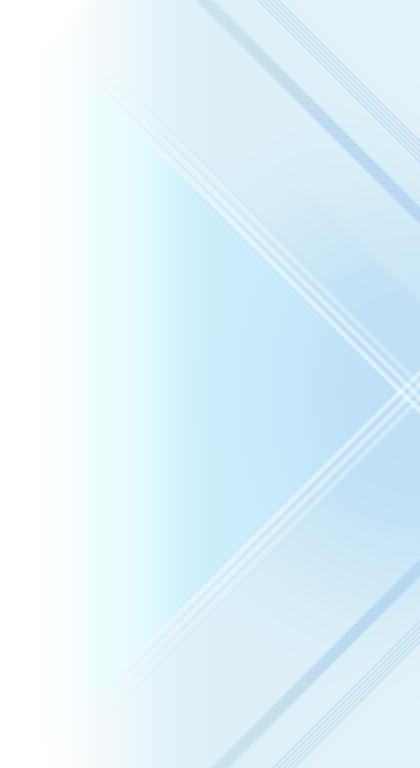
This background is drawn by a Shadertoy shader. Its source:

```glsl
// Pale blue backdrop: a soft triangle pointing right, framed by diagonal ribbons and pinstripes.
#define CANVAS_RATIO 0.547
#define TIP_Y 0.49
#define LOWER_SHIFT 0.02
#define RIBBON_POS 0.266
#define RIBBON_HALF 0.0112
#define PIN_START 0.336
#define PIN_STEP 0.0066
#define PIN_COUNT 5
#define RAIL_START 0.012
#define RAIL_STEP 0.0165

const vec3 WHITE = vec3(1.0);
const vec3 ICE = vec3(0.885, 0.982, 1.0);
const vec3 SKY = vec3(0.797, 0.925, 0.985);
const vec3 DEEP = vec3(0.735, 0.865, 0.955);
const vec3 MIST = vec3(0.868, 0.942, 0.972);
const vec3 PALE = vec3(0.895, 0.952, 0.975);
const vec3 TEAL = vec3(0.775, 0.885, 0.910);
const vec3 STEEL = vec3(0.705, 0.835, 0.940);

// Antialiased line of a given half width around a diagonal coordinate
float stripe(float d, float center, float halfWidth) {
    float aa = 1.2 / iResolution.y;
    return 1.0 - smoothstep(halfWidth - aa, halfWidth + aa, abs(d - center));
}

// Triangle: white on the left, deepening towards its tip
vec3 triangleColor(vec2 p) {
    vec3 col = mix(WHITE, ICE, smoothstep(0.03, 0.22, p.x));
    col = mix(col, SKY, smoothstep(0.17, 0.29, p.x));
    float tip = 1.0 - length((p - vec2(CANVAS_RATIO, TIP_Y)) * vec2(1.0, 0.8)) / 0.30;
    return mix(col, DEEP, 0.85 * smoothstep(0.0, 1.0, tip));
}

// Panel outside the triangle: misty, bluer near the tip, paler in the corner
vec3 panelColor(vec2 p, float d, float upper) {
    float nearTip = 1.0 - smoothstep(0.08, 0.42, distance(p, vec2(CANVAS_RATIO, TIP_Y)));
    vec3 col = mix(MIST, vec3(0.755, 0.880, 0.963), nearTip);
    float facet = smoothstep(0.151, 0.155, d) * smoothstep(0.36, 0.46, p.x);
    col = mix(col, MIST, 0.3 * upper * facet);
    col = mix(col, PALE, smoothstep(RIBBON_POS, 0.48, d));
    return mix(WHITE, col, smoothstep(0.04, 0.28, p.x));
}

// Rails along the triangle, one wide ribbon and a bundle of pinstripes
vec3 addStripes(vec3 col, vec2 p, float d) {
    float visible = smoothstep(0.03, 0.30, p.x);
    for (int i = 0; i < 3; i++) {
        float center = RAIL_START + float(i) * RAIL_STEP;
        float strength = 0.62 - 0.14 * float(i);
        col = mix(col, vec3(0.935, 0.985, 1.0), strength * visible * stripe(d, center, 0.0042));
        col = mix(col, STEEL, 0.16 * visible * stripe(d, center + 0.5 * RAIL_STEP, 0.0022));
    }
    vec3 ribbon = mix(TEAL, STEEL, smoothstep(0.27, 0.50, p.x));
    col = mix(col, ribbon, 0.85 * stripe(d, RIBBON_POS, RIBBON_HALF));
    for (int i = 0; i < PIN_COUNT; i++) {
        float center = PIN_START + float(i) * PIN_STEP;
        col = mix(col, STEEL, 0.65 * stripe(d, center, 0.0016));
    }
    return col;
}

void mainImage(out vec4 fragColor, in vec2 fragCoord) {
    vec2 p = vec2(fragCoord.x / iResolution.x * CANVAS_RATIO, fragCoord.y / iResolution.y);

    // Diagonal coordinates growing outward from each slanted side
    float dUpper = p.x + p.y - 1.0;
    float dLower = p.x - p.y - LOWER_SHIFT;
    float d = max(dUpper, dLower);
    float upper = step(dLower, dUpper);

    // Base areas
    float aa = 1.5 / iResolution.y;
    float outside = smoothstep(-aa, aa, d - RAIL_START);
    vec3 col = mix(triangleColor(p), panelColor(p, d, upper), outside);

    // Both stripe sets cross near the tip
    col = addStripes(col, p, dLower);
    col = addStripes(col, p, dUpper);

    // Faint fold across the upper left corner
    float fold = 1.0 - smoothstep(0.11, 0.13, p.x + 1.0 - p.y);
    col = mix(col, WHITE, 0.8 * fold);

    fragColor = vec4(clamp(col, 0.0, 1.0), 1.0);
}
```
